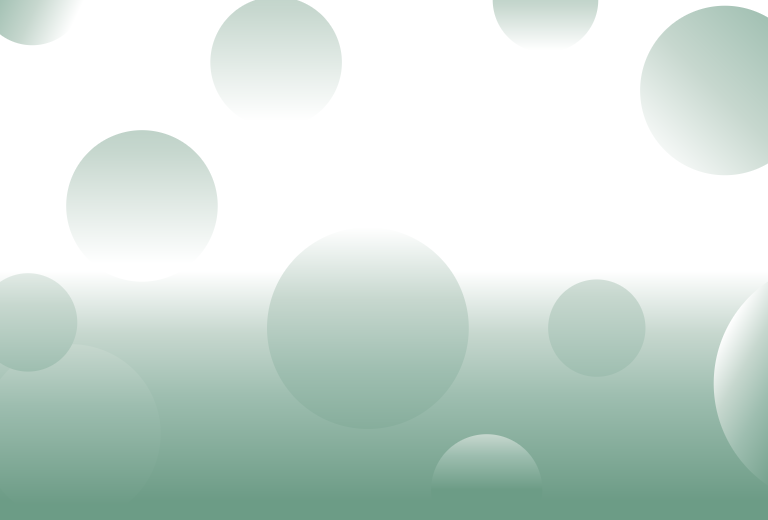
A WebGL 2 fragment shader for this background:

```glsl
#version 300 es
precision highp float;
// Pale green bubbles floating over a white field that fades to green below.
// Every surface maps a linear gradient onto one shared tone ramp, and each
// bubble is an opaque, antialiased disc. Lengths are in canvas heights.

uniform vec2 u_resolution;
out vec4 outColor;

// Tone ramp, from 0 (white) to DEEP_AT (deep green)
const vec3 WHITE = vec3(1.0);
const vec3 MIST  = vec3(0.78, 0.845, 0.81);
const vec3 SAGE  = vec3(0.62, 0.745, 0.69);
const vec3 DEEP  = vec3(0.425, 0.61, 0.525);
const float MIST_AT = 0.25;
const float SAGE_AT = 0.5;
const float DEEP_AT = 0.92;

// Height at which the lower field starts to fade in
const float HORIZON = 0.479;

// Bubbles from back to front: centre x, centre y, radius, gradient angle (degrees)
const int BUBBLE_COUNT = 11;
const vec4 DISCS[BUBBLE_COUNT] = vec4[](
  vec4(0.062, 1.015, 0.102, -25.0),
  vec4(0.531, 0.880, 0.1265, -90.0),
  vec4(1.049, 1.000, 0.1015, -90.0),
  vec4(1.394, 0.826, 0.163, 45.0),
  vec4(0.273, 0.604, 0.1457, -90.0),
  vec4(0.7075, 0.369, 0.194, -90.0),
  vec4(1.1477, 0.369, 0.0936, -90.0),
  vec4(0.137, 0.166, 0.172, -90.0),
  vec4(0.054, 0.380, 0.0946, -90.0),
  vec4(0.936, 0.058, 0.107, -90.0),
  vec4(1.609, 0.2625, 0.2365, -30.0));

// Their gradients: start and end (in radii from the centre), start and end tone
const vec4 FADES[BUBBLE_COUNT] = vec4[](
  vec4(-0.6, 0.95, 0.5, 0.0),
  vec4(-1.0, 0.89, 0.28, 0.0),
  vec4(0.0, 0.95, 0.28, 0.0),
  vec4(-1.0, 1.0, 0.05, 0.48),
  vec4(-1.0, 0.76, 0.3, 0.0),
  vec4(-1.0, 1.0, 0.0, 0.7),
  vec4(-1.0, 1.0, 0.2, 0.5),
  vec4(-1.0, 0.82, 0.25, 0.93),
  vec4(-1.0, 1.0, 0.13, 0.5),
  vec4(-1.0, 0.0, 0.25, 0.92),
  vec4(-1.0, 0.0, 0.0, 0.9));

float linearStep(float start, float end, float value) {
  return clamp((value - start) / (end - start), 0.0, 1.0);
}

vec3 toneColor(float tone) {
  vec3 color = mix(WHITE, MIST, linearStep(0.0, MIST_AT, tone));
  color = mix(color, SAGE, linearStep(MIST_AT, SAGE_AT, tone));
  return mix(color, DEEP, linearStep(SAGE_AT, DEEP_AT, tone));
}

// Color of a bubble at an offset from its centre
vec3 bubbleColor(vec2 offset, vec4 disc, vec4 fade) {
  float angle = radians(disc.w);
  float along = dot(offset, vec2(cos(angle), sin(angle))) / disc.z;
  return toneColor(mix(fade.z, fade.w, linearStep(fade.x, fade.y, along)));
}

void main() {
  vec2 p = gl_FragCoord.xy / u_resolution.y;
  float pixel = 1.0 / u_resolution.y;

  // White upper field and green lower field
  vec3 color = toneColor(linearStep(HORIZON, 0.0, p.y));

  // Bubbles
  for (int i = 0; i < BUBBLE_COUNT; i++) {
    vec2 offset = p - DISCS[i].xy;
    float edge = length(offset) - DISCS[i].z;
    float coverage = clamp(0.5 - edge / pixel, 0.0, 1.0);
    color = mix(color, bubbleColor(offset, DISCS[i], FADES[i]), coverage);
  }

  outColor = vec4(color, 1.0);
}
```
